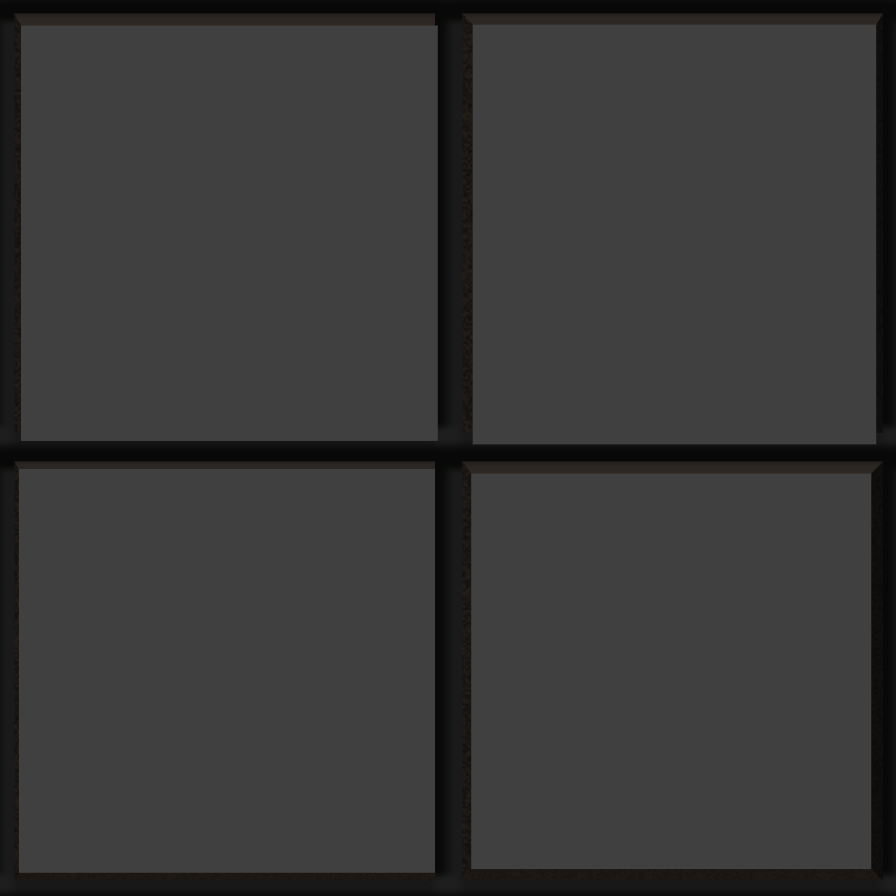
This pattern is drawn by a Shadertoy shader. Its source:

```glsl
// Side order in every vec4: left, bottom, right, top, in cell widths.
const vec4 PLATE = vec4(.032, .034, .029, .030);
const vec4 FACES[4] = vec4[4](
    vec4(.042, .052, .029, .047), vec4(.052, .060, .055, .057),
    vec4(.047, .016, .023, .057), vec4(.055, .008, .044, .055));

float hash(vec2 p) {
    vec3 h = fract(p.xyx * vec3(.1031, .1030, .0973));
    h += dot(h, h.yzx + 33.33);
    return fract((h.x + h.y) * h.z);
}

// Noise whose lattice wraps at the canvas edges
float wrapNoise(vec2 uv, float n) {
    vec2 p = uv * n, i = floor(p), f = fract(p);
    f = f * f * (3. - 2. * f);
    return mix(mix(hash(mod(i, n)), hash(mod(i + vec2(1, 0), n)), f.x),
               mix(hash(mod(i + vec2(0, 1), n)), hash(mod(i + 1., n)), f.x), f.y);
}

float minSide(vec4 d) {
    return min(min(d.x, d.y), min(d.z, d.w));
}

// Recessed gap: lit along its right and upper walls
vec3 groove(vec2 q) {
    vec2 g = fract(q + .5) - .5;
    float upright = smoothstep(-.022, .018, g.x) * .07;
    float level = smoothstep(-.012, .022, g.y) * .085;
    level *= mix(.75, 1., smoothstep(.045, .01, abs(g.x)));
    float shade = mix(level, upright, smoothstep(.033, .06, abs(g.y)));
    return vec3(.033, .032, .030) + shade * vec3(.97, 1., 1.02);
}

// Mitred slopes between the plate edge and its face
vec3 bevel(vec4 edge, vec4 face, vec2 q, vec2 uv, float px) {
    vec4 depth = (edge - PLATE) / max(face - PLATE, .0005);
    vec2 d = min(depth.xy, depth.zw);
    float grain = wrapNoise(uv, 384.);
    vec3 left = vec3(.115, .095, .078) * mix(.6, 1.25, grain);
    vec3 right = vec3(.060, .053, .047) * mix(.8, 1.2, grain);
    vec3 bottom = vec3(.110, .092, .077) * mix(.85, 1.1, grain);
    vec3 top = vec3(.175, .154, .140) * mix(.8, 1., smoothstep(0., .5, depth.w));
    vec3 side = q.x < .5 ? left : right;
    vec3 cap = q.y < .5 ? bottom : top;
    float mitre = px / .02;
    return mix(side, cap, smoothstep(-mitre, mitre, d.x - d.y));
}

void mainImage(out vec4 fragColor, in vec2 fragCoord) {
    vec2 uv = fragCoord / iResolution.xy;
    vec2 cell = floor(uv * 2.), q = fract(uv * 2.);
    float px = 2. / iResolution.y;
    vec4 face = FACES[int(cell.x + 2. * cell.y)];
    vec4 edge = vec4(q, 1. - q);

    // Layers: gap, bevelled plate, flat face
    vec3 color = groove(q);
    float plateMask = smoothstep(-.5 * px, .5 * px, minSide(edge - PLATE));
    color = mix(color, bevel(edge, face, q, uv, px), plateMask);
    float faceMask = smoothstep(-.5 * px, .5 * px, minSide(edge - face));
    color = mix(color, vec3(.251), faceMask);

    fragColor = vec4(color, 1.);
}
```
